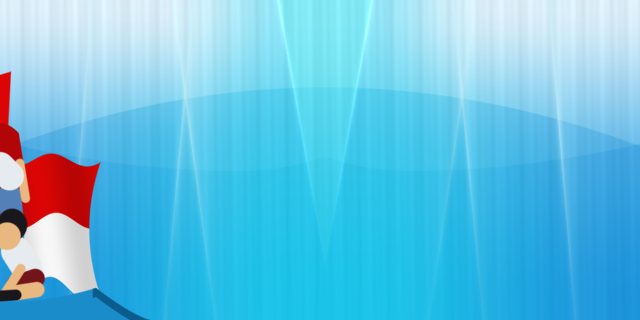
Reproduce this background procedurally as a WebGL 2 fragment shader.

```glsl
#version 300 es
precision highp float;
uniform vec2 u_resolution;
out vec4 outColor;

#define CENTER_X 1.016
#define DOME_SHADE 0.30
#define WAVE_SHADE 0.28
#define RAY_LINE 0.42
#define RAY_GLOW 0.20
#define GLOW_WIDTH 0.075
#define GRAIN 0.010
#define FOLD_FREQ 28.0

const vec3 RED = vec3(0.86, 0.02, 0.02);
const vec3 SKIN = vec3(0.91, 0.72, 0.50);
const vec3 CLOTH = vec3(0.90, 0.92, 0.94);
const vec3 DARK = vec3(0.10, 0.09, 0.11);

// Beams: x at the top, x at the bottom, lit side, strength
const vec4 BEAMS[6] = vec4[6](
  vec4(0.286, 0.211,  1.0, 0.8), vec4(0.604, 0.513,  1.0, 0.9),
  vec4(0.539, 0.672,  1.0, 1.0), vec4(1.414, 1.510,  1.0, 0.9),
  vec4(1.490, 1.341, -1.0, 0.6), vec4(1.714, 1.797,  1.0, 1.1));

float cover(float d) {
  float aa = 1.0 / u_resolution.y;
  return 1.0 - smoothstep(-aa, aa, d);
}

void paint(inout vec3 col, vec3 ink, float d) { col = mix(col, ink, cover(d)); }

float capsule(vec2 p, vec2 a, vec2 b, float r) {
  vec2 ab = b - a;
  return length(p - a - ab * clamp(dot(p - a, ab) / dot(ab, ab), 0.0, 1.0)) - r;
}

float ellipse(vec2 p, vec2 c, vec2 r) {
  return (length((p - c) / r) - 1.0) * min(r.x, r.y);
}

float fold(float x, float start) { return sin((x - start) * FOLD_FREQ); }

vec3 backdrop(vec2 p) {
  float d = abs(p.x - CENTER_X);
  float side = smoothstep(0.12, 0.95, d);
  vec3 low = mix(vec3(0.12, 0.81, 0.93), vec3(0.12, 0.60, 0.87), side);
  vec3 mid = mix(vec3(0.34, 0.81, 0.93), vec3(0.46, 0.76, 0.92), side);
  vec3 high = mix(vec3(0.55, 0.89, 0.96), vec3(0.86, 0.93, 0.97), smoothstep(0.1, 0.5, d));
  vec3 col = mix(low, mid, smoothstep(0.05, 0.72, p.y));
  col = mix(col, high, smoothstep(0.52, 1.0, p.y));

  // Wide dome and the double wave below it
  vec3 deep = mix(vec3(0.10, 0.72, 0.89), vec3(0.10, 0.56, 0.84), side);
  float dome = 0.727 - 0.19 * d * d;
  float span = d < 0.26 ? 0.26 : 0.73;
  float rise = d < 0.26 ? 0.044 : 0.086;
  float wave = 0.466 + rise * pow((d - 0.26) / span, 2.0);
  col = mix(col, deep, DOME_SHADE * cover(p.y - dome));
  col = mix(col, deep, WAVE_SHADE * cover(p.y - wave));
  return col;
}

void light(inout vec3 col, vec2 p) {
  for (int i = 0; i < 6; i++) {
    vec4 b = BEAMS[i];
    float d = (p.x - mix(b.y, b.x, p.y)) * b.z;
    float fade = b.w * mix(0.25, 1.0, smoothstep(0.0, 0.75, p.y));
    float line = exp(-abs(d) / 0.007) * RAY_LINE;
    float glow = cover(-d) * exp(-max(d, 0.0) / GLOW_WIDTH) * RAY_GLOW;
    col = mix(col, vec3(0.82, 0.97, 1.0), clamp((line + glow) * fade, 0.0, 1.0));
  }
  // Central wedge pointing down
  float wedge = abs(p.x - CENTER_X) - 0.176 * (p.y - 0.167);
  float shine = smoothstep(0.12, 0.95, p.y);
  col = mix(col, vec3(0.45, 0.95, 0.95), cover(wedge) * (0.10 + 0.28 * shine));
  col += exp(-abs(wedge) / 0.005) * 0.14 * shine;
  // Fine vertical streaks
  float streak = sin(p.x * 61.0) + sin(p.x * 137.0 + 1.0) + 0.7 * sin(p.x * 283.0 + p.y * 4.0);
  col += GRAIN * streak * (0.4 + p.y);
}

void flag(inout vec3 col, vec2 p) {
  // Rear cloth
  paint(col, RED, max(max(p.x - 0.024 - 0.05 * (p.y - 0.57), p.y - 0.766 - 0.3 * p.x), 0.50 - p.y));
  float rear = max(p.x - 0.085 + 0.16 * max(p.y - 0.42, 0.0), p.y - 0.615 + 9.0 * p.x * p.x);
  paint(col, vec3(0.70, 0.02, 0.03), max(rear, 0.30 - p.y));
  // Front cloth with folds
  float edge = 0.279 + 0.8 * pow(p.y - 0.284, 2.0);
  float body = max(max(p.x - edge, 0.075 - p.x), p.y - 0.50 - 0.02 * fold(p.x, 0.104));
  body = max(body, 0.10 + 0.035 * fold(p.x, 0.10) - p.y);
  float shade = 0.92 + 0.08 * fold(p.x + 0.15 * p.y, 0.13);
  vec3 ink = mix(vec3(0.97), RED, cover(0.31 + 0.025 * fold(p.x, 0.12) - p.y));
  paint(col, ink * shade, body);
}

void children(inout vec3 col, vec2 p) {
  // Standing child
  paint(col, vec3(0.33, 0.50, 0.72), capsule(p, vec2(0.03, 0.39), vec2(0.04, 0.30), 0.036));
  paint(col, SKIN, capsule(p, vec2(0.062, 0.49), vec2(0.080, 0.38), 0.014));
  paint(col, CLOTH, capsule(p, vec2(0.0, 0.48), vec2(0.03, 0.45), 0.045));
  // Crouching child
  paint(col, CLOTH, capsule(p, vec2(0.05, 0.215), vec2(0.085, 0.16), 0.047));
  paint(col, vec3(0.45, 0.08, 0.10), capsule(p, vec2(0.05, 0.11), vec2(0.11, 0.13), 0.030));
  paint(col, SKIN, capsule(p, vec2(0.05, 0.085), vec2(0.115, 0.095), 0.024));
  paint(col, SKIN, capsule(p, vec2(0.065, 0.16), vec2(0.02, 0.09), 0.015));
  paint(col, DARK, ellipse(p, vec2(0.038, 0.297), vec2(0.047, 0.051)));
  paint(col, SKIN, ellipse(p, vec2(0.022, 0.262), vec2(0.043, 0.043)));
  paint(col, DARK, capsule(p, vec2(0.0, 0.075), vec2(0.05, 0.078), 0.017));
}

void main() {
  vec2 p = gl_FragCoord.xy / u_resolution.y;
  vec3 col = backdrop(p);
  light(col, p);
  flag(col, p);
  children(col, p);
  // Ground swoosh with a dark rim
  float hill = p.x < 0.30 ? 0.055 + 0.5 * p.x * p.x : 0.10 * pow(max(0.47 - p.x, 0.0) / 0.17, 1.3);
  float ground = max(p.y - hill, p.x - 0.47);
  paint(col, vec3(0.10, 0.55, 0.79), ground);
  paint(col, vec3(0.04, 0.36, 0.55), max(max(ground, hill - 0.028 - p.y), 0.29 - p.x));
  outColor = vec4(clamp(col, 0.0, 1.0), 1.0);
}
```
